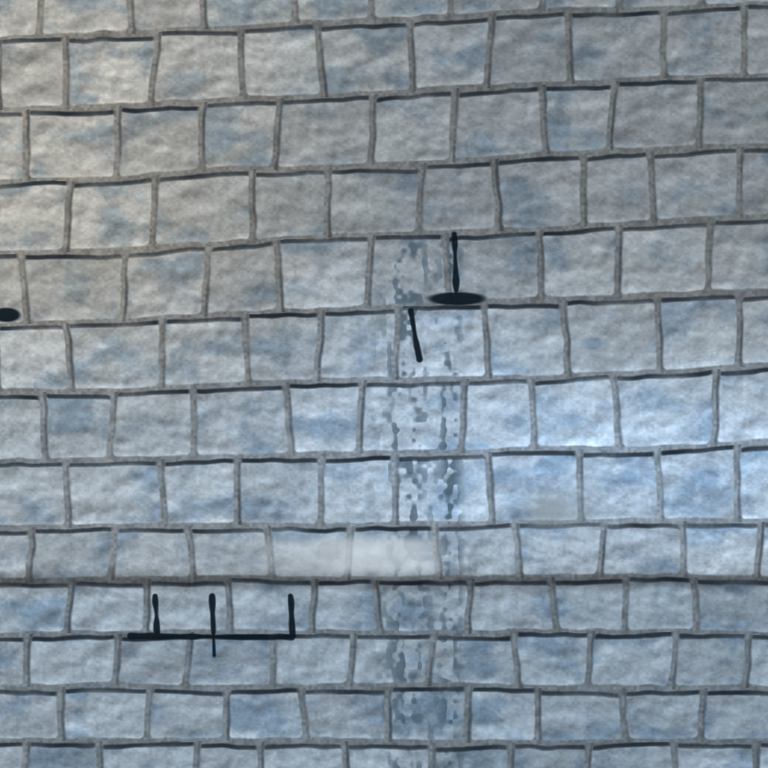
A WebGL 2 fragment shader for this texture:

```glsl
#version 300 es
precision highp float;
// Weathered wall of staggered grey setts: thirteen uneven courses, slightly tilted,
// with recessed mortar, dark shadow under each joint, patchy cool light and stains.
// Each course is split by jittered joints; noise gives the chipped faces their relief.
uniform vec2 u_resolution;
out vec4 fragColor;

float hash(vec2 p) {
  return fract(sin(dot(p, vec2(127.1, 311.7))) * 43758.5453);
}

float noise(vec2 p) {
  vec2 i = floor(p), f = fract(p);
  f = f * f * (3.0 - 2.0 * f);
  return mix(mix(hash(i), hash(i + vec2(1, 0)), f.x),
             mix(hash(i + vec2(0, 1)), hash(i + vec2(1, 1)), f.x), f.y);
}

float fbm(vec2 p) {
  float sum = 0.0, amp = 0.5;
  for (int i = 0; i < 5; i++) {
    sum += amp * noise(p);
    p = mat2(1.6, 1.2, -1.2, 1.6) * p + 7.3;
    amp *= 0.55;
  }
  return sum;
}

// Soft elliptical spot of light or dirt
float spot(vec2 p, vec2 center, vec2 radius) {
  vec2 q = (p - center) / radius;
  return exp(-dot(q, q));
}

float segment(vec2 p, vec2 a, vec2 b) {
  vec2 ab = b - a;
  return length(p - a - ab * clamp(dot(p - a, ab) / dot(ab, ab), 0.0, 1.0));
}

// Position of one upright joint, with its own shift and lean
float joint(float n, float row, float down) {
  vec2 id = vec2(n, row);
  return n + 0.26 * (hash(id) - 0.5) + 0.16 * (hash(id + 41.0) - 0.5) * (down - 0.5);
}

void main() {
  vec2 p = gl_FragCoord.xy / u_resolution;
  p.y = 1.0 - p.y; // measured downwards from the top
  float soft = max(0.0018, 0.8 / u_resolution.y);

  // Courses: upper ones taller and rising to the right
  vec2 w = p + 0.003 * (vec2(noise(p * 45.0), noise(p * 45.0 + 30.0)) - 0.5);
  w.y += 0.047 * (p.x - 0.5) * (1.0 - smoothstep(0.3, 0.85, p.y));
  w.y += 0.006 * (noise(p * vec2(7.0, 10.0) + 3.0) - 0.5);
  bool lower = w.y > 0.684;
  float height = lower ? 0.0705 : 0.094;
  float course = lower ? 7.0 + (w.y - 0.684) / height : (w.y - 0.026) / height;
  float row = floor(course), down = fract(course);

  // Stones along the course
  float pitch = lower ? 0.104 : 0.109;
  float u = w.x / pitch - (mod(row, 2.0) > 0.5 ? 0.38 : 0.82) + 0.2 * (hash(vec2(row, 9.0)) - 0.5);
  float n = floor(u);
  if (u < joint(n, row, down)) n -= 1.0;
  else if (u > joint(n + 1.0, row, down)) n += 1.0;
  vec2 id = vec2(n, row);
  float left = (u - joint(n, row, down)) * pitch;
  float right = (joint(n + 1.0, row, down) - u) * pitch;
  float lift = 0.004 + 0.004 * hash(id + 5.0) + 0.09 * (hash(id + 17.0) - 0.5) * (left - 0.05);
  float top = down * height - lift;
  float bottom = (1.0 - down) * height - 0.004;
  vec2 inset = vec2(min(left, right) - 0.0042, min(top, bottom));
  float edge = 0.006 - length(max(0.006 - inset, 0.0)) + min(max(inset.x, inset.y), 0.0);
  float stone = smoothstep(-soft, soft, edge);

  // Broad light: warm upper left, grey upper right, blue glow lower right
  vec3 tone = mix(vec3(0.66, 0.655, 0.63), vec3(0.53, 0.56, 0.58), smoothstep(0.05, 0.65, p.x));
  tone = mix(tone, vec3(0.60, 0.65, 0.69), smoothstep(0.3, 0.62, p.y) * 0.85);
  tone = mix(tone, vec3(0.69, 0.79, 0.89), 0.95 * spot(p, vec2(0.82, 0.61), vec2(0.42, 0.12)));
  tone = mix(tone, vec3(0.64, 0.72, 0.80), 0.6 * spot(p, vec2(0.55, 0.5), vec2(0.16, 0.15)));
  tone = mix(tone, vec3(0.52, 0.585, 0.64), smoothstep(0.745, 0.79, p.y) * (0.6 + 0.4 * p.x));

  // Chipped faces: side-lit relief, blue-grey patches and grain
  vec2 q = p * vec2(32.0, 48.0) + 13.0 * hash(id);
  float relief = fbm(q + vec2(0.15, 0.35)) - fbm(q);
  float patches = smoothstep(0.48, 0.8, fbm(p * vec2(20.0, 28.0) + id * 3.1));
  float grain = noise(p * 260.0) - 0.5;
  vec3 face = tone * (0.95 + 0.13 * hash(id + 2.0));
  face = mix(face, face * vec3(0.72, 0.80, 0.87), patches * 0.75);
  face *= 1.0 + 0.55 * relief + 0.10 * grain;
  face *= 1.0 + 0.09 * (1.0 - smoothstep(0.0, 0.008, bottom));

  // Dark mineral streaks running down the middle
  float column = spot(vec2(p.x, 0.0), vec2(0.53, 0.0), vec2(0.035, 1.0))
               + spot(vec2(p.x, 0.0), vec2(0.587, 0.0), vec2(0.014, 1.0));
  float streak = smoothstep(0.47, 0.7, 0.6 * noise(p * vec2(130.0, 28.0)) + 0.4 * noise(p * 150.0));
  streak *= column * smoothstep(0.28, 0.32, p.y);
  face = mix(face, vec3(0.25, 0.33, 0.39), 0.75 * min(streak, 1.0));

  // Mortar and the shadow along the top of each stone
  vec3 mortar = tone * vec3(0.77, 0.76, 0.75) * (0.92 + 0.25 * grain + 0.2 * noise(p * 70.0));
  vec3 color = mix(mortar, face, stone);
  float shade = 1.0 - smoothstep(0.0010, 0.0010 + 2.0 * soft, abs(top + 0.0005));
  shade *= smoothstep(0.001, 0.007, inset.x + 0.003) * (0.45 + 0.55 * noise(p * vec2(24.0, 12.0)));
  float side = 1.0 - smoothstep(0.0, 0.004, abs(left - 0.0035));
  shade = max(shade, side * 0.55 * noise(p * 18.0 + 8.0));
  color = mix(color, vec3(0.09, 0.12, 0.15), 0.9 * shade);

  // Smeared pale band with a dim lower rim
  float smear = smoothstep(0.69, 0.71, p.y) * (1.0 - smoothstep(0.735, 0.762, p.y));
  smear *= smoothstep(0.25, 0.5, p.x) * (1.0 - smoothstep(0.54, 0.6, p.x));
  color = mix(color, vec3(0.77, 0.81, 0.84) * (0.9 + 0.2 * fbm(p * 35.0)), 0.75 * smear);
  color = mix(color, vec3(0.50, 0.55, 0.58), 0.7 * spot(p, vec2(0.72, 0.665), vec2(0.04, 0.025)));
  color *= 1.0 - 0.3 * spot(vec2(0.0, p.y), vec2(0.0, 0.757), vec2(1.0, 0.011));

  // Black cracks, drips and stains
  float crack = segment(p, vec2(0.592, 0.305), vec2(0.594, 0.38));
  crack = min(crack, segment(p, vec2(0.535, 0.405), vec2(0.546, 0.468)));
  crack = min(crack, segment(p, vec2(0.17, 0.828), vec2(0.38, 0.830)));
  for (float i = 0.0; i < 3.0; i++) {
    float x = 0.202 + 0.06 * i + 0.014 * i * i;
    crack = min(crack, segment(p, vec2(x, 0.776), vec2(x + 0.003, 0.828 + 0.025 * mod(i, 2.0))));
  }
  float ink = 1.0 - smoothstep(0.0, 0.0035, crack - 0.003 * noise(p * 60.0));
  ink = max(ink, smoothstep(0.35, 0.65, spot(p, vec2(0.595, 0.389), vec2(0.045, 0.01))));
  ink = max(ink, smoothstep(0.35, 0.65, spot(p, vec2(0.008, 0.41), vec2(0.022, 0.011))));
  color = mix(color, vec3(0.05, 0.09, 0.12), 0.92 * ink);

  fragColor = vec4(clamp(color, 0.0, 1.0), 1.0);
}
```
